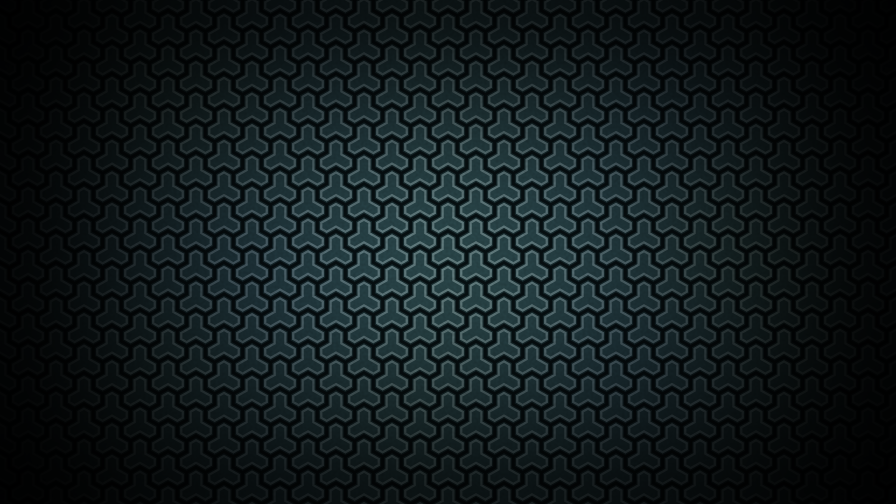
A Shadertoy shader for this pattern:

```glsl
// Interlocking three-armed tiles with pale inset rims, lit by a soft central glow.
// Each tile is three joined hexagons: a folded distance function gives the depth
// from its outline, and depth selects groove, collar, rim or face.

#define COLUMNS 32.0       // even, so the staggered columns wrap
#define ROWS 16.0
#define GROOVE_END 0.14    // band limits, as depth in hexagon sides
#define COLLAR_END 0.26
#define RIM_END 0.47
#define GROOVE_COLOR vec3(0.025, 0.060, 0.070)
#define COLLAR_COLOR vec3(0.090, 0.165, 0.180)
#define RIM_COLOR vec3(0.365, 0.465, 0.485)
#define FACE_COLOR vec3(0.155, 0.260, 0.280)
#define GLOW_FALLOFF vec2(0.97, 0.90)
#define GRAIN 0.12
#define TINT 0.08

const float PI = 3.14159;
const float HALF_ARM = 0.86603;
const vec2 PITCH = vec2(2.59808, 3.0);

vec2 hashGradient(vec2 cell) {
    vec3 h = fract(cell.xyx * vec3(0.1031, 0.1030, 0.0973));
    h += dot(h, h.yzx + 33.33);
    return 2.0 * fract((h.xx + h.yz) * h.zy) - 1.0;
}

float cornerValue(vec2 cell, vec2 corner, vec2 local, vec2 period) {
    return dot(hashGradient(mod(cell + corner, period)), local - corner);
}

// Gradient noise that wraps after period cells
float wrappedNoise(vec2 uv, vec2 period) {
    vec2 p = uv * period;
    vec2 cell = floor(p);
    vec2 f = p - cell;
    vec2 w = f * f * (3.0 - 2.0 * f);
    float lower = mix(cornerValue(cell, vec2(0.0, 0.0), f, period),
                      cornerValue(cell, vec2(1.0, 0.0), f, period), w.x);
    float upper = mix(cornerValue(cell, vec2(0.0, 1.0), f, period),
                      cornerValue(cell, vec2(1.0, 1.0), f, period), w.x);
    return mix(lower, upper, w.y);
}

// Signed distance to a tile with one arm up, mitred at the corners
float tripodDistance(vec2 p) {
    p.x = abs(p.x);
    vec2 foldNormal = vec2(0.5, -HALF_ARM);
    p -= 2.0 * max(dot(p, foldNormal), 0.0) * foldNormal;
    float side = abs(p.x) - HALF_ARM;
    float tip = 0.5 * abs(p.x) + HALF_ARM * p.y - 2.0 * HALF_ARM;
    return max(side, tip);
}

// Distance to the tiles above and below p in one set of columns
float columnDistance(vec2 p) {
    p.x = mod(p.x + PITCH.x, 2.0 * PITCH.x) - PITCH.x;
    p.y = mod(p.y, PITCH.y);
    return min(tripodDistance(p), tripodDistance(p - vec2(0.0, PITCH.y)));
}

// Depth inside whichever tile covers p; odd columns sit half a pitch higher
float tileDepth(vec2 p) {
    vec2 stagger = PITCH * vec2(1.0, 0.5);
    return -min(columnDistance(p), columnDistance(p - stagger));
}

float glow(vec2 uv) {
    vec2 c = cos(PI * uv);
    vec2 fade = 1.0 - GLOW_FALLOFF * c * c;
    return pow(fade.x, 0.72) * pow(fade.y, 0.56);
}

void mainImage(out vec4 fragColor, in vec2 fragCoord) {
    vec2 uv = fragCoord / iResolution.xy;
    float depth = tileDepth((uv - 0.5) * vec2(COLUMNS, ROWS) * PITCH);

    // Bands from the outline inward, each edge about a pixel soft
    float soft = 0.6 * ROWS * PITCH.y / iResolution.y;
    vec3 color = mix(GROOVE_COLOR, COLLAR_COLOR,
                     smoothstep(-soft, soft, depth - GROOVE_END));
    color = mix(color, RIM_COLOR, smoothstep(-soft, soft, depth - COLLAR_END));
    color = mix(color, FACE_COLOR, smoothstep(-soft, soft, depth - RIM_END));

    // Fine grain and a slow drift between green and blue
    color *= 1.0 + GRAIN * wrappedNoise(uv, vec2(320.0, 180.0));
    float drift = wrappedNoise(uv, vec2(5.0, 3.0));
    color *= 1.0 + TINT * drift * vec3(-0.5, -0.3, 1.0);

    fragColor = vec4(color * glow(uv), 1.0);
}
```
